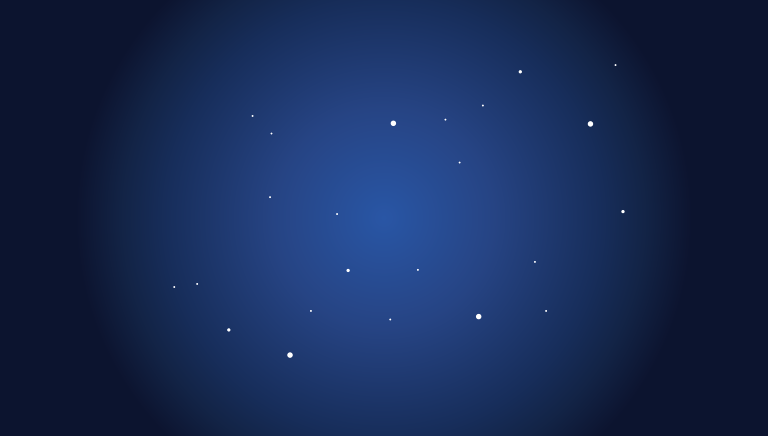
Reproduce this background procedurally as a Shadertoy shader.

```glsl
// A deep blue night glow with a few sharp white stars.
// A circular gradient blends colour stops outward from the centre;
// a loop scatters stars of three sizes inside a box using a sine hash.

const int STAR_COUNT = 23;
const vec2 FIELD_MIN = vec2(-0.50, -0.32);
const vec2 FIELD_MAX = vec2(0.59, 0.40);

const vec3 CORE_BLUE = vec3(0.160, 0.337, 0.648);
const vec3 INNER_BLUE = vec3(0.150, 0.267, 0.518);
const vec3 MIDDLE_BLUE = vec3(0.090, 0.178, 0.355);
const vec3 OUTER_BLUE = vec3(0.073, 0.140, 0.275);
const vec3 NIGHT = vec3(0.048, 0.078, 0.185);
const vec3 STAR_WHITE = vec3(1.0);

float hash(float n) {
    return fract(sin(n * 127.1) * 43758.55);
}

float ramp(float start, float end, float x) {
    return clamp((x - start) / (end - start), 0.0, 1.0);
}

// Piecewise linear glow; radius is in canvas heights
vec3 radialGlow(float radius) {
    vec3 color = mix(CORE_BLUE, INNER_BLUE, ramp(0.0, 0.25, radius));
    color = mix(color, MIDDLE_BLUE, ramp(0.25, 0.50, radius));
    color = mix(color, OUTER_BLUE, ramp(0.50, 0.60, radius));
    return mix(color, NIGHT, ramp(0.60, 0.706, radius));
}

// Golden-ratio columns spread the stars; the hash sets their height
vec2 starPosition(float id) {
    float across = fract(id * 0.618 + 0.06 * hash(id + 7.3));
    return mix(FIELD_MIN, FIELD_MAX, vec2(across, hash(id + 31.7)));
}

// Four large stars, four medium ones, the rest tiny
float starRadius(int id) {
    return id < 4 ? 0.0062 : (id < 8 ? 0.0037 : 0.0021);
}

float disc(vec2 p, vec2 center, float radius, float pixel) {
    return 1.0 - smoothstep(-0.6 * pixel, 0.6 * pixel, length(p - center) - radius);
}

float starField(vec2 p, float pixel) {
    float coverage = 0.0;
    for (int i = 0; i < STAR_COUNT; i++) {
        vec2 center = starPosition(float(i) + 1.0);
        coverage = max(coverage, disc(p, center, starRadius(i), pixel));
    }
    return coverage;
}

void mainImage(out vec4 fragColor, in vec2 fragCoord) {
    float pixel = 1.0 / iResolution.y;
    vec2 p = (fragCoord - 0.5 * iResolution.xy) * pixel;

    vec3 color = radialGlow(length(p));
    color = mix(color, STAR_WHITE, starField(p, pixel));
    fragColor = vec4(color, 1.0);
}
```
